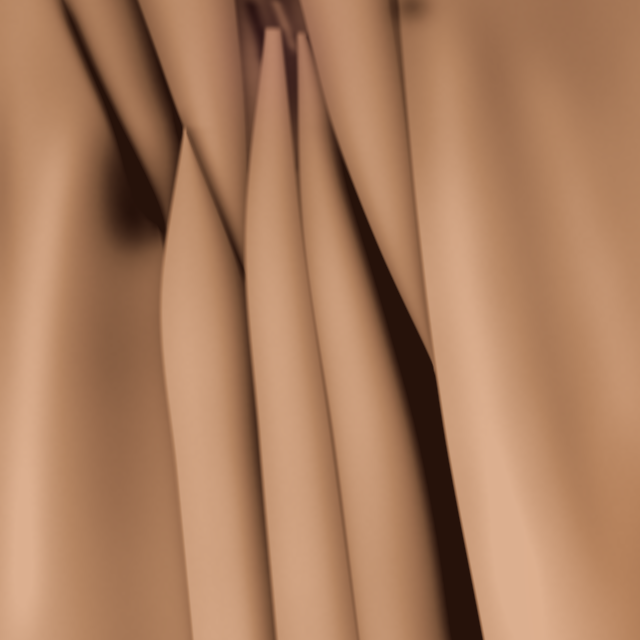
This texture is drawn by a WebGL 2 fragment shader. Its source:

```glsl
#version 300 es
precision highp float;
// Gathered tan cloth: overlapping pleats that fan down from a pinched top.
// Each pleat lies between two spline edges, with spline shading across it;
// soft strokes add creases and sheen, then a ramp turns tone into colour.
#define EDGE_SOFT 0.0048
#define CONTACT_WIDTH 0.014
#define CONTACT_DEPTH 0.22
#define CONTRAST 1.25
#define TONE_PIVOT 0.75
#define TONE_LIFT 0.05
#define WEAVE_SCALE 150.0
#define WEAVE_AMOUNT 0.010
#define MOTTLE_SCALE 18.0
#define MOTTLE_AMOUNT 0.03

uniform vec2 u_resolution;
out vec4 fragColor;

float hash(vec2 p) {
  vec3 q = fract(p.xyx * 0.1031);
  q += dot(q, q.yzx + 33.33);
  return fract((q.x + q.y) * q.z);
}

float noise(vec2 p) {
  vec2 i = floor(p), f = fract(p);
  f = f * f * (3.0 - 2.0 * f);
  return mix(mix(hash(i), hash(i + vec2(1, 0)), f.x),
             mix(hash(i + vec2(0, 1)), hash(i + vec2(1, 1)), f.x), f.y);
}

// Catmull-Rom spline through four evenly spaced knots
float spline(vec4 k, float t) {
  t = clamp(t, 0.0, 1.0) * 3.0;
  float i = min(floor(t), 2.0), f = t - i;
  vec4 q = i < 0.5 ? vec4(2.0 * k.x - k.y, k.xyz)
         : i < 1.5 ? k : vec4(k.yzw, 2.0 * k.w - k.z);
  return q.y + 0.5 * f * (q.z - q.x + f * (2.0 * q.x - 5.0 * q.y + 4.0 * q.z - q.w
         + f * (3.0 * (q.y - q.z) + q.w - q.x)));
}

float spanMask(float y, vec2 span) {
  return smoothstep(span.x - 0.015, span.x, y) * (1.0 - smoothstep(span.y, span.y + 0.015, y));
}

// Lay one pleat over the tone below, with a contact shadow around it
void pleat(inout float tone, vec2 p, vec2 span, vec4 leftEdge, vec4 rightEdge,
           vec4 top, vec4 middle, vec4 low) {
  float v = (p.y - span.x) / (span.y - span.x);
  float l = spline(leftEdge, v), r = spline(rightEdge, v);
  float inside = min(p.x - l, r - p.x), present = spanMask(p.y, span);
  float u = (p.x - l) / max(r - l, 0.001);
  vec4 profile = v < 0.5 ? mix(top, middle, smoothstep(0.0, 0.5, v))
                         : mix(middle, low, smoothstep(0.5, 1.0, v));
  tone *= 1.0 - CONTACT_DEPTH * present * exp(-max(-inside, 0.0) / CONTACT_WIDTH);
  tone = mix(tone, spline(profile, u), present * smoothstep(-EDGE_SOFT, EDGE_SOFT, inside));
}

// Soft line of light or shade, fading in and out along its span
float stroke(vec2 p, vec2 span, vec4 path, float width) {
  float v = (p.y - span.x) / (span.y - span.x);
  float d = (p.x - spline(path, v)) / width;
  return exp(-d * d) * smoothstep(-0.12, 0.12, v) * (1.0 - smoothstep(0.85, 1.15, v));
}

float glow(vec2 p, vec2 centre, vec2 size) {
  vec2 d = (p - centre) / size;
  return exp(-dot(d, d));
}

vec3 clothColour(float tone) {
  vec3 ramp[6] = vec3[6](vec3(.15, .07, .04), vec3(.29, .18, .12), vec3(.47, .32, .22),
                         vec3(.60, .42, .30), vec3(.71, .52, .38), vec3(.82, .64, .51));
  vec3 c = ramp[0];
  for (int i = 1; i < 6; i++) c = mix(c, ramp[i], clamp(tone * 5.0 - float(i - 1), 0.0, i < 5 ? 1.0 : 1.4));
  return c;
}

void main() {
  vec2 uv = gl_FragCoord.xy / u_resolution;
  vec2 p = vec2(uv.x, 1.0 - uv.y); // y runs down the cloth
  float tone = 0.5;

  // Left panel with its ridge, hollow and deep crease
  pleat(tone, p, vec2(0, 1), vec4(-.02), vec4(.098, .245, .27, .30),
        vec4(.76, .78, .74, .60), vec4(.80, .76, .52, .66), vec4(.87, .82, .66, .78));
  tone += 0.15 * stroke(p, vec2(.20, 1), vec4(.105, .060, .040, .035), .035);
  tone -= 0.16 * glow(p, vec2(.0, .30), vec2(.025, .16));
  tone -= 0.45 * glow(p, vec2(.200, .27), vec2(.050, .10));
  tone -= 0.25 * glow(p, vec2(.225, .35), vec2(.05, .05));

  // Upper left pleats and the pinched centre
  pleat(tone, p, vec2(0, .35), vec4(.098, .146, .202, .253), vec4(.225, .258, .289, .266),
        vec4(.50, .70, .52, .10), vec4(.38, .66, .46, .06), vec4(.12, .26, .38, .20));
  tone -= 0.35 * stroke(p, vec2(0, .35), vec4(.098, .146, .200, .248), .013);
  pleat(tone, p, vec2(0, .26), vec4(.355, .366, .380, .387), vec4(.476, .476, .470, .462),
        vec4(.25, .38, .22, .45), vec4(.40, .56, .28, .28), vec4(.50, .62, .50, .45));
  tone -= 0.25 * stroke(p, vec2(0, .10), vec4(.39, .40, .41, .415), .012);
  tone += 0.22 * stroke(p, vec2(0, .08), vec4(.43, .44, .45, .46), .009);
  pleat(tone, p, vec2(0, .43), vec4(.215, .267, .320, .384), vec4(.367, .381, .388, .387),
        vec4(.50, .78, .74, .46), vec4(.58, .82, .70, .48), vec4(.34, .52, .58, .46));
  tone -= 0.20 * stroke(p, vec2(.19, .46), vec4(.285, .325, .360, .388), .014);

  // Three long central pleats, with the deep gap beside the third
  pleat(tone, p, vec2(.208, 1), vec4(.286, .251, .275, .30), vec4(.293, .388, .410, .432),
        vec4(.76, .78, .72, .48), vec4(.86, .90, .76, .22), vec4(.89, .91, .84, .42));
  pleat(tone, p, vec2(.059, 1), vec4(.464, .474, .521, .56), vec4(.482, .605, .710, .762),
        vec4(.64, .74, .62, .25), vec4(.88, .87, .52, .05), vec4(.88, .78, .44, .08));
  tone -= 0.50 * stroke(p, vec2(.20, 1.1), vec4(.525, .622, .698, .745), .030);
  pleat(tone, p, vec2(.052, 1), vec4(.414, .383, .405, .432), vec4(.440, .473, .518, .56),
        vec4(.66, .74, .70, .52), vec4(.80, .89, .82, .58), vec4(.84, .90, .84, .56));

  // Slanting upper pleat above the dark gap
  pleat(tone, p, vec2(0, .573), vec4(.469, .518, .589, .677), vec4(.609, .634, .655, .680),
        vec4(.60, .78, .74, .46), vec4(.60, .82, .78, .60), vec4(.42, .62, .66, .54));

  // Broad right panel
  pleat(tone, p, vec2(0, 1), vec4(.622, .651, .693, .755), vec4(1.02),
        vec4(.60, .65, .62, .70), vec4(.86, .80, .74, .78), vec4(.88, .94, .84, .70));
  tone += 0.12 * stroke(p, vec2(.02, 1), vec4(.690, .712, .765, .825), .038);
  tone -= 0.08 * stroke(p, vec2(.03, .9), vec4(.755, .81, .865, .94), .04);
  tone += 0.08 * stroke(p, vec2(.1, .7), vec4(.84, .90, .95, 1.0), .045);
  tone -= 0.25 * glow(p, vec2(.645, .01), vec2(.03, .025));

  // Mottle, weave and colour casts
  tone = TONE_PIVOT + TONE_LIFT + (tone - TONE_PIVOT) * CONTRAST;
  tone += MOTTLE_AMOUNT * (noise(p * vec2(MOTTLE_SCALE, MOTTLE_SCALE * 0.5)) - 0.5);
  tone += WEAVE_AMOUNT * (noise(p * WEAVE_SCALE) - 0.5);
  vec3 colour = clothColour(clamp(tone, 0.0, 1.08));
  colour += vec3(.01, -.005, .03) * glow(p, vec2(.43, .08), vec2(.10, .12));
  colour += vec3(.005, -.01, -.02) * glow(p, vec2(1.0, .85), vec2(.13, .30));
  fragColor = vec4(colour, 1.0);
}
```
